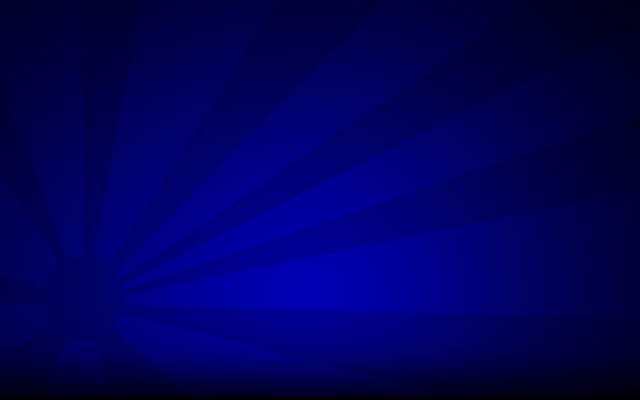
A Shadertoy shader for this background:

```glsl
const float PI = 3.14159265;
const int RAY_COUNT = 9;

// Shadow rays: centre angle and half width, in degrees
const vec2 RAYS[RAY_COUNT] = vec2[RAY_COUNT](
    vec2(15.2, 3.5), vec2(30.4, 3.6), vec2(51.35, 5.95),
    vec2(84.8, 5.5), vec2(116.5, 5.8), vec2(170.4, 8.8),
    vec2(229.5, 15.4), vec2(302.5, 15.7), vec2(352.1, 6.3));

// Coverage of a shape from its signed distance
float fill(float dist, float pixel) {
    return 1.0 - smoothstep(-0.8 * pixel, 0.8 * pixel, dist);
}

// Approximate distance to a wedge that opens from the origin
float wedgeDistance(vec2 p, float centre, float halfWidth) {
    float angle = atan(p.y, p.x) - centre;
    float turn = abs(mod(angle + PI, 2.0 * PI) - PI);
    return length(p) * (turn - halfWidth);
}

float rayMask(vec2 p, float pixel) {
    float mask = 0.0;
    for (int i = 0; i < RAY_COUNT; i++) {
        vec2 ray = radians(RAYS[i]);
        mask = max(mask, fill(wedgeDistance(p, ray.x, ray.y), pixel));
    }
    return mask;
}

// Peaked glow with a separate reach on each side
float glow(vec2 p, vec2 reachLow, vec2 reachHigh, float falloff) {
    vec2 q = p / mix(reachLow, reachHigh, step(0.0, p));
    return exp(-pow(length(q), falloff));
}

void mainImage(out vec4 fragColor, in vec2 fragCoord) {
    float pixel = 1.0 / iResolution.y;
    vec2 p = fragCoord * pixel;
    p.x += 0.8 - 0.5 * iResolution.x * pixel;

    vec2 rayOrigin = vec2(0.2104, 0.2406);
    vec2 discCentre = vec2(0.208, 0.254);
    vec2 glowCentre = vec2(0.771, 0.265);
    float discRadius = 0.103;
    vec3 glowColour = vec3(0.0, 0.0, 0.70);
    float shadowTint = 0.86;

    // Blue light, dimmed towards the lower edge
    vec2 reachLow = vec2(0.93, 0.36);
    vec2 reachHigh = vec2(0.77, 0.74);
    vec3 colour = glowColour * glow(p - glowCentre, reachLow, reachHigh, 1.6);
    colour *= smoothstep(-0.08, 0.14, p.y);

    // Rays and disc share one flat shadow
    float disc = fill(length(p - discCentre) - discRadius, pixel);
    float shadow = max(disc, rayMask(p - rayOrigin, pixel));
    colour *= mix(1.0, shadowTint, shadow);

    // Dark strip along the lower edge
    colour *= mix(1.0, 0.2, fill(p.y - 0.008, pixel));

    fragColor = vec4(colour, 1.0);
}
```
